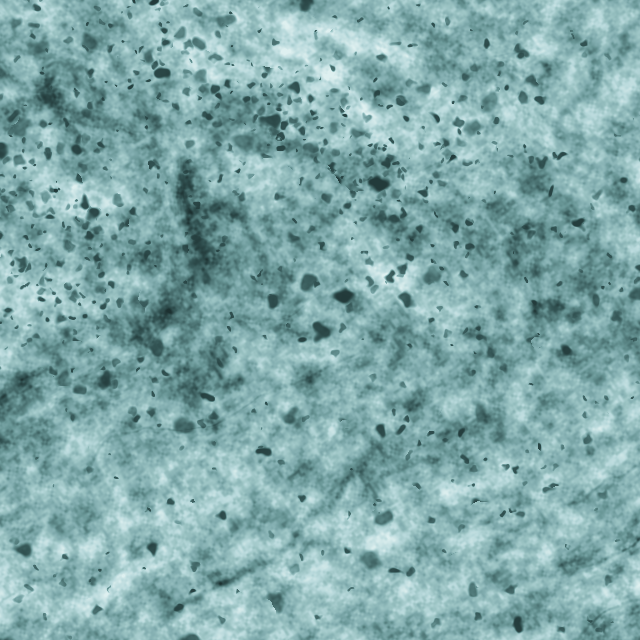
A WebGL 1 fragment shader for this texture:

```glsl
precision highp float;
// Weathered teal marble: pale flowing streaks, a dark curved band and clustered dark mineral specks.
uniform vec2 u_resolution;

// Palette from deepest shadow to palest crystal
const vec3 SOOT  = vec3(0.11, 0.19, 0.19);
const vec3 DEEP  = vec3(0.20, 0.33, 0.33);
const vec3 DARK  = vec3(0.31, 0.47, 0.47);
const vec3 TEAL  = vec3(0.41, 0.59, 0.59);
const vec3 MID   = vec3(0.51, 0.68, 0.69);
const vec3 LIGHT = vec3(0.60, 0.76, 0.76);
const vec3 PALE  = vec3(0.72, 0.85, 0.86);
const vec3 MILK  = vec3(0.87, 0.94, 0.94);

// Tone is measured in standard deviations around the middle colour
const float BASE_TONE = 0.10;
const float FLOW_AMOUNT = 0.42;
const float GRAIN_AMOUNT = 0.62;
const float GRAIN_SCALE = 24.0;
const float VEIN_AMOUNT = 0.55;
const float SPECK_TONE = -2.75;
const float COARSE_SPECKS = 30.0;
const float FINE_SPECKS = 56.0;
const float LOWER_ANGLE = 0.45;
const float UPPER_ANGLE = -0.58;
const vec2 STREAK_SCALE = vec2(6.0, 19.0);
const vec2 ARC_CENTRE = vec2(0.05, 0.62);
const float ARC_RADIUS = 0.25;

float hash(vec2 p) {
  vec3 q = fract(vec3(p.xyx) * 0.1031);
  q += dot(q, q.yzx + 33.33);
  return fract((q.x + q.y) * q.z);
}

// Value noise from -1 to 1
float noise(vec2 p) {
  vec2 i = floor(p), f = fract(p);
  f = f * f * (3.0 - 2.0 * f);
  float low = mix(hash(i), hash(i + vec2(1.0, 0.0)), f.x);
  float high = mix(hash(i + vec2(0.0, 1.0)), hash(i + 1.0), f.x);
  return 2.0 * mix(low, high, f.y) - 1.0;
}

mat2 rotation(float a) {
  return mat2(cos(a), -sin(a), sin(a), cos(a));
}

// Layered noise scaled to unit deviation
float fbm(vec2 p, float gain) {
  float sum = 0.0, power = 0.0, amp = 1.0;
  for (int i = 0; i < 4; i++) {
    sum += amp * noise(p);
    power += amp * amp;
    amp *= gain;
    p = rotation(0.2) * p * 2.03 + 17.3;
  }
  return 2.33 * sum / sqrt(power);
}

float blob(vec2 p, vec2 centre, vec2 size) {
  vec2 d = (p - centre) / size;
  return exp(-dot(d, d));
}

// Soft stroke along a segment
float stroke(vec2 p, vec2 a, vec2 b, float width) {
  vec2 d = b - a;
  float t = clamp(dot(p - a, d) / dot(d, d), 0.0, 1.0);
  float r = length(p - a - d * t) / width;
  return exp(-r * r);
}

// Irregular scattered specks, each with its own size and opacity
float specks(vec2 p, float density) {
  p += 0.24 * vec2(noise(p * 2.3 + 5.0), noise(p * 2.3 + 41.0));
  vec2 cell = floor(p);
  float cover = 0.0;
  for (int y = -1; y <= 1; y++) {
    for (int x = -1; x <= 1; x++) {
      vec2 id = cell + vec2(float(x), float(y));
      vec2 jitter = vec2(hash(id + 11.0), hash(id + 57.0));
      float size = hash(id + 83.0);
      float radius = mix(0.16, 0.50, size * size);
      float dot1 = 1.0 - smoothstep(radius * 0.5, radius * 1.25, length(p - id - jitter));
      float present = step(hash(id + 131.0), density);
      cover = max(cover, dot1 * present * mix(0.5, 1.0, hash(id + 173.0)));
    }
  }
  return cover;
}

float ramp(float a, float b, float z) {
  return clamp((z - a) / (b - a), 0.0, 1.0);
}

vec3 stoneColour(float z) {
  vec3 c = mix(SOOT, DEEP, ramp(-3.0, -2.05, z));
  c = mix(c, DARK, ramp(-2.05, -1.28, z));
  c = mix(c, TEAL, ramp(-1.28, -0.58, z));
  c = mix(c, MID, ramp(-0.58, 0.09, z));
  c = mix(c, LIGHT, ramp(0.09, 0.81, z));
  c = mix(c, PALE, ramp(0.81, 1.64, z));
  return mix(c, MILK, ramp(1.64, 2.9, z));
}

void main() {
  vec2 uv = gl_FragCoord.xy / u_resolution;
  vec2 p = uv + 0.014 * vec2(fbm(uv * 6.0, 0.5), fbm(uv * 6.0 + 31.0, 0.5));

  // Streaks: rising below, falling above, bent around the arc
  vec2 q = p - ARC_CENTRE;
  float ring = (length(q) - ARC_RADIUS) / 0.07;
  float arc = exp(-ring * ring);
  float lower = fbm(rotation(LOWER_ANGLE) * p * STREAK_SCALE, 0.65);
  float upper = fbm(rotation(UPPER_ANGLE) * p * STREAK_SCALE + 60.0, 0.65);
  float bent = fbm(vec2(atan(q.y, q.x) * ARC_RADIUS, length(q)) * STREAK_SCALE * 1.4 + 90.0, 0.65);
  float above = smoothstep(0.28, 0.58, p.y);
  float flow = mix(mix(lower, upper, above), bent, arc);

  // Broad light and dark zones
  float z = BASE_TONE + FLOW_AMOUNT * flow - 0.85 * arc;
  z += 0.65 * blob(p, vec2(0.32, 0.92), vec2(0.36, 0.13)) + 0.35 * (1.0 - smoothstep(0.1, 0.42, p.y));
  z += 0.3 * blob(p, vec2(0.9, 0.85), vec2(0.25, 0.2));
  z += 1.5 * (blob(p, vec2(0.12, 0.67), vec2(0.07, 0.04)) + blob(p, vec2(0.02, 0.50), vec2(0.05, 0.06)));
  z -= 0.4 * blob(p, vec2(0.40, 0.57), vec2(0.17, 0.14));
  z -= 0.7 * stroke(p, vec2(0.66, 0.68), vec2(1.0, 0.45), 0.04);
  z -= 0.6 * stroke(p, vec2(0.70, 0.45), vec2(0.95, 0.45), 0.03);

  // Fine crystalline grain, then thin veins
  z += GRAIN_AMOUNT * fbm(uv * GRAIN_SCALE + 3.0 * p, 0.82);
  float thread = noise(rotation(LOWER_ANGLE) * p * vec2(3.0, 9.0) + 7.0);
  z -= VEIN_AMOUNT * (1.0 - smoothstep(0.0, 0.07, abs(thread))) * (1.0 - 0.6 * above);
  z -= 1.3 * stroke(p, vec2(0.28, 0.03), vec2(0.56, 0.24), 0.009);

  // Specks gather along the upper band and at the left
  float cluster = 0.5 * stroke(p, vec2(0.20, 0.95), vec2(0.66, 0.73), 0.11);
  cluster += 0.6 * blob(p, vec2(0.06, 0.62), vec2(0.12, 0.15));
  float density = (0.13 + cluster) * (1.0 + 0.3 * fbm(uv * 7.0 + 70.0, 0.6));
  density *= mix(0.6, 1.0, smoothstep(0.15, 0.45, p.y));
  float cover = max(specks(uv * COARSE_SPECKS, density * 0.75), 0.85 * specks(uv * FINE_SPECKS + 200.0, density));
  z = mix(z, SPECK_TONE, cover);

  gl_FragColor = vec4(stoneColour(z), 1.0);
}
```
